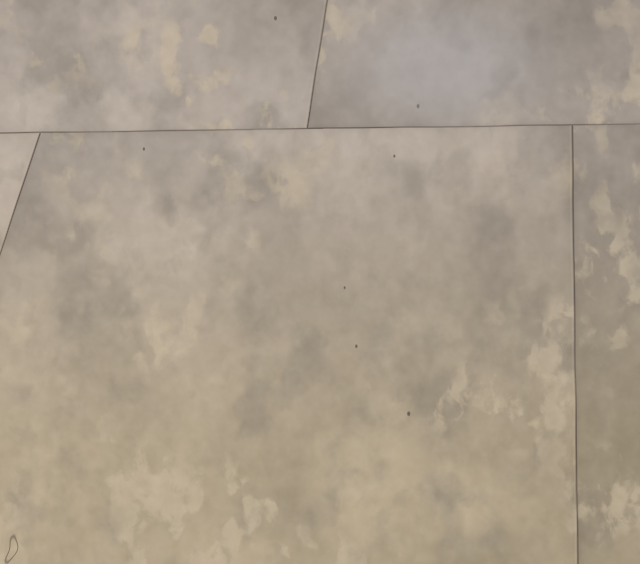
Reproduce this texture procedurally as a Shadertoy shader.

```glsl
// Worn beige stone floor: large half-bond slabs in perspective, thin dark joints, mottling and a soft sheen.

const vec2  VANISH = vec2(0.98, 3.51);   // where the side joints converge
const float SLAB_WIDTH = 0.3438;         // slab size in floor units
const float SLAB_DEPTH = 0.1;
const vec2  FLOOR_ORIGIN = vec2(-0.3311, 0.36417);
const float TILT = 0.0142;               // slope of the cross joint

const vec3 WARM  = vec3(0.690, 0.632, 0.533);
const vec3 COOL  = vec3(0.685, 0.640, 0.598);
const vec3 PALE  = vec3(0.775, 0.715, 0.615);
const vec3 STAIN = vec3(0.510, 0.475, 0.435);
const vec3 JOINT = vec3(0.330, 0.285, 0.260);
const vec3 SHEEN = vec3(0.690, 0.685, 0.710);

float hash(vec2 p) {
    vec3 q = fract(p.xyx * 0.1031);
    q += dot(q, q.yzx + 33.33);
    return fract((q.x + q.y) * q.z);
}

float noise(vec2 p) {
    vec2 cell = floor(p), f = fract(p);
    f = f * f * (3.0 - 2.0 * f);
    float low  = mix(hash(cell), hash(cell + vec2(1, 0)), f.x);
    float high = mix(hash(cell + vec2(0, 1)), hash(cell + vec2(1, 1)), f.x);
    return mix(low, high, f.y);
}

float fbm(vec2 p) {
    float sum = 0.0, amplitude = 0.5;
    for (int i = 0; i < 5; i++) {
        sum += amplitude * noise(p);
        p = mat2(1.6, 1.2, -1.2, 1.6) * p + 7.3;
        amplitude *= 0.5;
    }
    return sum / 0.97;
}

// Smooth coverage of a shape from its distance to the edge
float cover(float dist, float pixel) {
    return 1.0 - smoothstep(-pixel, pixel, dist);
}

// Clouds, small dark smudges, flaky pale chips and fine grain
vec3 stone(vec3 base, vec2 p) {
    vec2 warp = vec2(noise(p * 40.0), noise(p * 40.0 + 31.0)) - 0.5;
    vec2 q = p + 0.012 * warp;
    float cloud = fbm(q * vec2(5.5, 4.5) + 11.0);
    float smudge = smoothstep(0.48, 0.80, fbm(q * vec2(12.0, 10.0) + 53.0));
    float dirt = smoothstep(0.56, 0.78, fbm(q * vec2(32.0, 26.0) + 91.0));
    float chips = smoothstep(0.49, 0.68, fbm(q * vec2(30.0, 23.0) + 5.0))
                * smoothstep(0.42, 0.70, fbm(p * 6.5 + 71.0));
    float streak = noise(q * vec2(70.0, 20.0)) - 0.5;
    float grain = fbm(p * 60.0) - 0.5;
    vec3 color = base * (1.0 + 0.28 * (cloud - 0.5));
    color = mix(color, STAIN, 0.36 * smudge + 0.20 * dirt * cloud);
    color = mix(color, PALE, 0.62 * chips);
    return color + 0.014 * streak + 0.050 * grain;
}

// Sparse dark pits, one candidate per grid cell
float pits(vec2 p, float pixel) {
    vec2 cell = floor(p * 9.0);
    vec2 center = (cell + 0.2 + 0.6 * vec2(hash(cell + 3.0), hash(cell + 17.0))) / 9.0;
    float radius = mix(0.0015, 0.0035, hash(cell + 29.0));
    vec2 offset = (p - center) * vec2(1.3, 0.9);
    return step(hash(cell + 41.0), 0.06) * cover(length(offset) - radius, pixel);
}

// Thin outline of a leaning oval scratch
float scratch(vec2 p, vec2 center, float pixel) {
    vec2 q = p - center;
    q.x -= 0.25 * q.y + 0.003 * cos(q.y * 130.0);
    float ring = abs(length(q * vec2(3.2, 1.0)) - 0.023) / 2.2;
    return cover(ring - 0.0012, pixel);
}

void mainImage(out vec4 fragColor, in vec2 fragCoord) {
    float pixel = 1.0 / iResolution.y;
    vec2 p = fragCoord * pixel;

    // Floor coordinates: row from depth, column shifted half a slab per row
    float range = VANISH.y - p.y;
    float depth = 1.0 / (range + TILT * p.x);
    float across = (depth - FLOOR_ORIGIN.y) / SLAB_DEPTH;
    float row = floor(across);
    float along = ((p.x - VANISH.x) / range - FLOOR_ORIGIN.x) / SLAB_WIDTH + 0.5 * (row + 1.0);
    vec2 slab = vec2(floor(along), row);

    // Signed distances to the nearest joints, in canvas units
    float wobble = 0.0014 * (noise(p * 14.0) - 0.5);
    float sideDist  = (along - round(along)) * SLAB_WIDTH * range + wobble;
    float crossDist = (across - round(across)) * SLAB_DEPTH / (depth * depth) + wobble;

    // Slab surface, cooler in the distance and duller to the right
    vec3 base = mix(WARM, COOL, smoothstep(0.1, 0.85, p.y));
    base *= 1.0 - 0.055 * max(slab.x, 0.0) - 0.045 * smoothstep(0.65, 1.1, p.x);
    vec2 shift = 20.0 * vec2(hash(slab + 13.0), hash(slab + 37.0));
    vec3 color = stone(base, p + shift);
    color = mix(color, STAIN * 0.6, 0.7 * pits(p, pixel));
    color = mix(color, STAIN * 0.7, 0.6 * scratch(p, vec2(0.021, 0.026), pixel));

    // Reflected light on the far slab
    vec2 glow = (p - vec2(0.79, 0.885)) / vec2(0.17, 0.11);
    color = mix(color, SHEEN, 0.45 * exp(-dot(glow, glow)) * step(0.0, row));

    // Joints: soft shadow, faint bevel, dark gap that fades in places
    float nearest = min(abs(sideDist), abs(crossDist));
    color *= 1.0 - 0.06 * exp(-nearest / 0.006);
    float bevel = cover(abs(sideDist + 0.004) - 0.001, pixel);
    color = mix(color, PALE, 0.25 * bevel);
    float sideGap = cover(abs(sideDist) - 0.0011, pixel) * mix(0.6, 1.0, noise(p * 9.0));
    float crossGap = cover(abs(crossDist) - 0.0009, pixel) * mix(0.35, 1.0, noise(p * 11.0 + 4.0));
    color = mix(color, JOINT, 0.9 * max(sideGap, crossGap));

    fragColor = vec4(color, 1.0);
}
```
